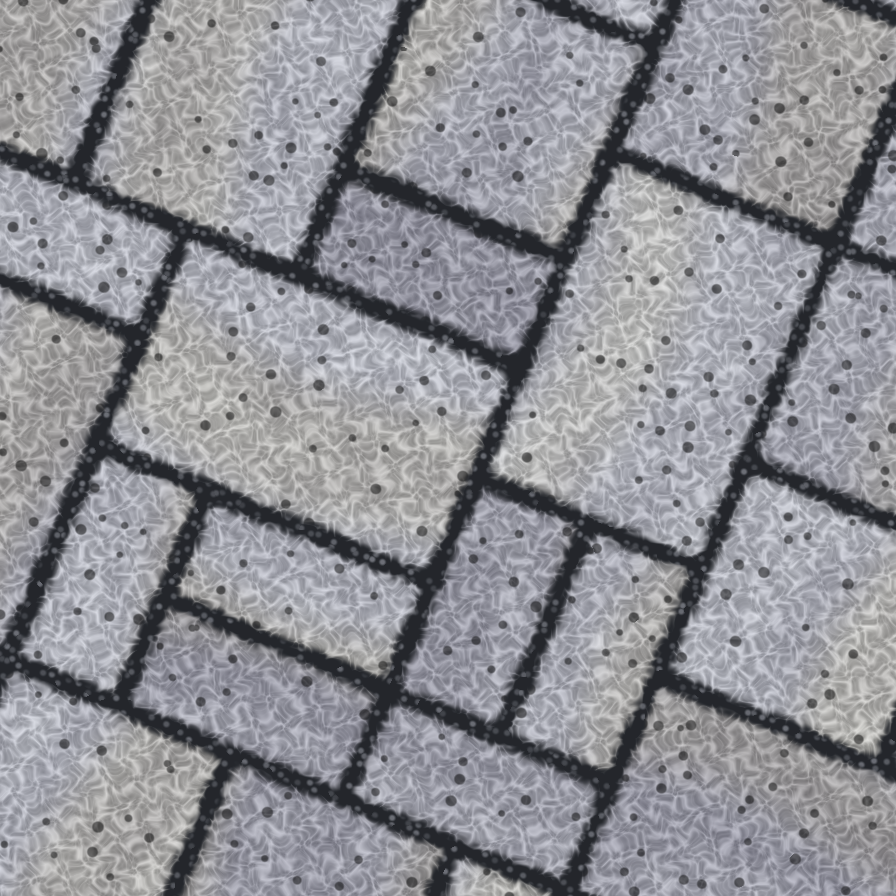
A WebGL 1 fragment shader for this texture:

```glsl
precision highp float;
// Slanted paving of grey concrete blocks in mixed sizes, with dark gritty joints.

uniform vec2 u_resolution;

vec2 hash2(vec2 p) {
  return fract(sin(vec2(dot(p, vec2(127.1, 311.7)), dot(p, vec2(269.5, 183.3)))) * 43758.5);
}

// Cellular noise: distance to the nearest point, and that point's random value.
vec2 cells(vec2 p) {
  vec2 base = floor(p), nearest = vec2(9.0, 0.0);
  for (int j = -1; j <= 1; j++) {
    for (int i = -1; i <= 1; i++) {
      vec2 cell = base + vec2(float(i), float(j));
      vec2 rnd = hash2(cell);
      float dist = length(cell + rnd - p);
      if (dist < nearest.x) nearest = vec2(dist, fract(rnd.x * 7.0 + rnd.y * 13.0));
    }
  }
  return nearest;
}

// Narrows a span to the side of the cut that holds p.
void cut(float p, float at, inout vec2 span) {
  if (p < at) span.y = min(span.y, at);
  else span.x = max(span.x, at);
}

// Cuts the span at every second unit.
void cutPairs(float p, float offset, inout vec2 span) {
  float start = floor((p - offset) * 0.5) * 2.0 + offset;
  span = vec2(max(span.x, start), min(span.y, start + 2.0));
}

// Finds the block around p by successive straight cuts; y points down.
void findBlock(vec2 p, out vec2 xs, out vec2 ys) {
  xs = vec2(-1.0, 10.0);
  ys = vec2(-6.0, 6.0);
  cut(p.x, 7.0, xs);
  if (p.x > 7.0) {
    cutPairs(p.y, 0.0, ys);
    if (p.y < 2.0) cut(p.x, 9.0, xs);
    return;
  }
  cut(p.y, 4.0, ys);
  if (p.y > 4.0) {
    cutPairs(p.x, 0.0, xs);
    return;
  }
  cut(p.x, 5.0, xs);
  if (p.x > 5.0) {
    cut(p.y, -4.0, ys);
    cut(p.y, -2.0, ys);
    cut(p.y, 1.0, ys);
    cut(p.y, 3.0, ys);
    if (p.y > 1.0 && p.y < 3.0) cut(p.x, 6.0, xs);
    return;
  }
  cut(p.y, 0.0, ys);
  if (p.y < 0.0) {
    cutPairs(p.x, 1.0, xs);
    cut(p.y, -3.0, ys);
    if (p.x > 3.0) cut(p.y, -1.0, ys);
    return;
  }
  cut(p.x, 2.0, xs);
  cut(p.y, p.x < 2.0 ? 1.0 : 2.0, ys);
  if (p.x > 2.0 && p.y > 2.0) {
    cut(p.x, 3.0, xs);
    if (p.x > 3.0) cut(p.y, 3.0, ys);
  }
}

void main() {
  // Tilted layout space, one unit per block module.
  vec2 uv = gl_FragCoord.xy / u_resolution;
  uv.y = 1.0 - uv.y;
  vec2 p = mat2(0.924, -0.383, 0.383, 0.924) * uv * vec2(7.385, 7.68) - vec2(0.135, 1.2);
  float pixel = 7.5 / min(u_resolution.x, u_resolution.y);

  vec2 xs, ys;
  findBlock(p, xs, ys);
  vec2 lo = vec2(xs.x, ys.x), hi = vec2(xs.y, ys.y);
  vec2 rnd = hash2(lo + hi * 0.37);

  // Distance inward from the block's rounded outline.
  vec2 inset = min(p - lo, hi - p);
  float depth = 0.15 - length(max(0.15 - inset, 0.0));

  // Soft streaks along the longer side, from layered sines.
  vec2 s = hi.x - lo.x > hi.y - lo.y ? p.yx : p;
  s += 0.15 * sin(s.yx * 1.7 + rnd * 6.0);
  float streak = 0.5 * sin(s.x * 3.3 + rnd.x * 9.0 + sin(s.y * 0.9))
               + 0.3 * sin(s.x * 8.1 + rnd.y * 9.0 + sin(s.y * 1.6))
               + 0.2 * sin(s.x * 17.0 + 2.0 * sin(s.y * 1.1));
  float mottle = sin(p.x * 4.3 + 2.0 * sin(p.y * 2.9)) * sin(p.y * 5.1 + 2.0 * sin(p.x * 3.7));

  vec3 slate = vec2(0.56, 0.61).xxy;
  vec3 pale = vec3(0.73, 0.74, 0.77);
  float tone = 0.2 + 0.6 * rnd.x + 0.2 * streak + 0.12 * mottle;
  vec3 stone = mix(slate, pale, clamp(tone, 0.0, 1.0));
  float warmth = smoothstep(-0.3, 0.9, sin(s.x * 2.3 + rnd.y * 8.0) + rnd.y - 0.6);
  stone += warmth * vec3(0.015, 0.004, -0.04);

  // Worm-like grain and scattered dark pits.
  vec2 warped = p + 0.03 * sin(p.yx * 21.0 + 2.0 * sin(p * 13.0));
  float grain = smoothstep(0.2, 0.8, cells(warped * 13.0).x);
  float fine = cells(warped * 24.0 + 5.0).x;
  stone += 0.17 * (grain - 0.42) + 0.11 * (fine - 0.45);
  vec2 pit = cells(p * 4.2 + 31.0);
  float pitSize = 0.07 + 0.09 * fract(pit.y * 17.0);
  stone *= 1.0 - 0.5 * step(pit.y, 0.35) * (1.0 - smoothstep(pitSize, pitSize + 0.08, pit.x));

  // Dark joint filled with small grey stones.
  vec2 grit = cells(p * 11.0 + 70.0);
  float pebble = (1.0 - smoothstep(0.12, 0.42, grit.x)) * step(0.35, grit.y);
  pebble *= 1.0 - smoothstep(0.025, 0.075, depth);
  vec3 joint = mix(vec3(0.14, 0.15, 0.17), vec3(0.43, 0.44, 0.47), pebble * grit.y);

  // Ragged, slightly shaded block edge.
  float ragged = depth + 0.03 * (grain - 0.5) + 0.01 * sin(p.x * 6.0 + 3.0 * sin(p.y * 5.0));
  float gap = 0.05 + 0.025 * rnd.y;
  float cover = smoothstep(gap - 0.02 - pixel, gap + 0.03 + pixel, ragged);
  stone *= mix(0.8, 1.0, smoothstep(gap, 0.15, ragged));
  gl_FragColor = vec4(mix(joint, stone, cover), 1.0);
}
```
